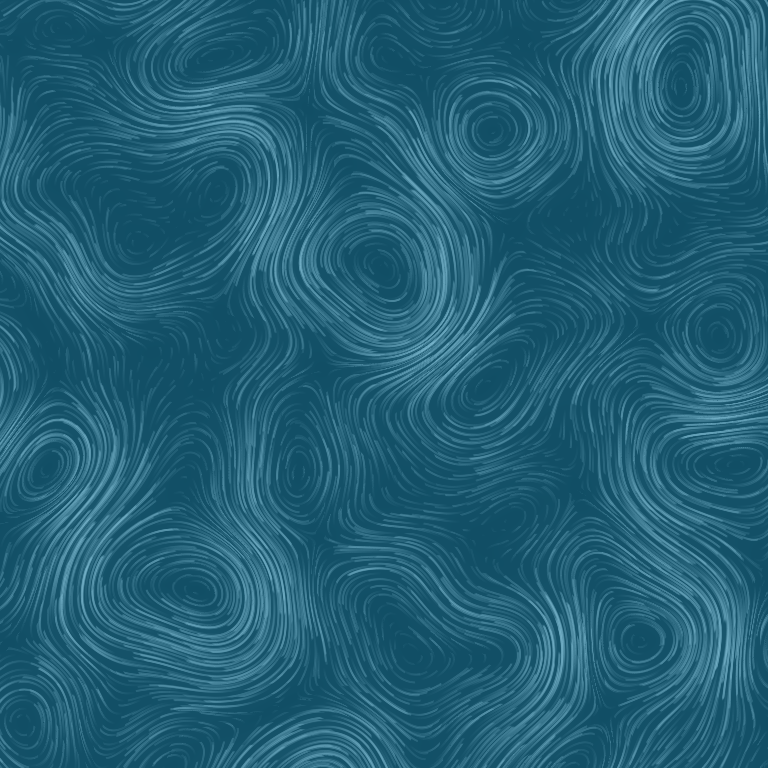
Reproduce this texture procedurally as a three.js fragment shader.

```glsl
// Pale particle trails swirling along a curl flow of many vortices on deep teal.
varying vec2 vUv;

#define WAVES 10            // sine layers in the stream function
#define BASE_FREQ 13.0      // wave number of the broadest layer
#define FREQ_GAIN 1.15      // wave number ratio between layers
#define SPEED_GAIN 0.88     // speed ratio between layers
#define STEPS 36            // samples traced upstream
#define STEP_SIZE 0.0031    // step length at unit speed
#define MAX_STEP 0.0055
#define CELL 0.016          // spacing of the trail seeds
#define LINE_WIDTH 0.0013   // half width of a trail
#define LINE_GAIN 0.19      // brightness of a trail at unit speed
#define DEEP_TEAL vec3(0.065, 0.305, 0.395)

// Three random values per cell
vec3 hash3(vec2 cell) {
  vec3 h = fract(cell.xyx * vec3(0.1031, 0.1030, 0.0973));
  h += dot(h, h.yxz + 33.33);
  return fract((h.xxy + h.yzz) * h.zyx);
}

// Layered sines: xy holds the gradient, z the stream function
vec3 streamField(vec2 p) {
  const float turn = 1.9416;
  mat2 rotation = mat2(cos(turn), sin(turn), -sin(turn), cos(turn));
  vec2 direction = vec2(0.8, 0.6);
  float freq = BASE_FREQ;
  float amp = 0.72;
  vec3 field = vec3(0.0);
  for (int i = 0; i < WAVES; i++) {
    float layer = float(i);
    float phase = dot(p, direction) * freq + 2.3 * layer * layer + 0.9;
    field += amp * vec3(direction * cos(phase), sin(phase) / freq);
    direction = rotation * direction;
    freq *= FREQ_GAIN;
    amp *= SPEED_GAIN;
  }
  return field;
}

// Light of the trail whose seed shares the cell of p
float trailLight(vec2 p, vec2 flow, float stepLength, float age, float spread) {
  vec2 cell = floor(p / CELL);
  vec3 rnd = hash3(cell + 100.0);
  vec2 offset = (cell + 0.5 + 0.62 * (rnd.xy - 0.5)) * CELL - p;

  // Split the offset into parts along and across the flow
  float along = dot(offset, flow) / stepLength;
  float across = abs(dot(offset, vec2(-flow.y, flow.x))) * spread;
  float segment = 1.0 - smoothstep(0.45, 0.55, abs(along));
  float line = 1.0 - smoothstep(0.5 * LINE_WIDTH, 1.5 * LINE_WIDTH, across);

  // Fade in from the tail, stop at a crisp head
  float life = mix(0.4, 0.97, rnd.z);
  float time = max((age - along) / float(STEPS), 0.0);
  float tail = min(1.6 * time / life, 1.0);
  float head = 1.0 - smoothstep(life - 0.03, life, time);
  float strength = mix(0.4, 1.0, fract(rnd.z * 17.0 + rnd.x));
  return segment * line * tail * head * strength;
}

void main() {
  // Tilt the domain so that seed rows do not follow the canvas edges
  vec2 p = mat2(0.878, 0.479, -0.479, 0.878) * vUv;
  vec3 start = streamField(p);
  float startSpeed = length(start.xy);
  vec3 field = start;
  float light = 0.0;

  // Walk upstream and gather the trails that reach this point
  for (int i = 0; i < STEPS; i++) {
    float speed = max(length(field.xy), 0.02);
    vec2 flow = vec2(field.y, -field.x) / speed;
    float stepLength = min(STEP_SIZE * speed, MAX_STEP);
    float spread = clamp(speed / max(startSpeed, 0.02), 0.65, 3.0);
    light += trailLight(p, flow, stepLength, float(i), spread);

    // Step back, then pull the path onto its own streamline
    p -= flow * stepLength;
    field = streamField(p);
    p += field.xy * (start.z - field.z) / max(dot(field.xy, field.xy), 0.3);
  }

  // Fast currents shine, still water stays dark
  float glow = LINE_GAIN * light * pow(startSpeed + 0.01, 0.7) + 0.015 * startSpeed;
  glow = 0.45 * (1.0 - exp(-glow / 0.45));
  gl_FragColor = vec4(DEEP_TEAL + glow, 1.0);
}
```
